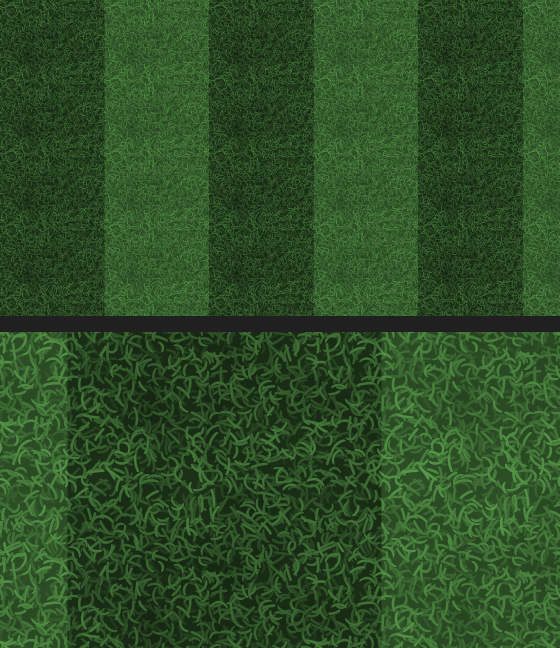
Top: the whole. Bottom: its middle third, enlarged.
Give the GLSL for this texture, as a WebGL 1 fragment shader.

```glsl
precision highp float;
// Mown lawn: dark and light vertical stripes of short curved grass blades.
// One tile of blades and soft mottling, as wide as a stripe, repeats across
// and down; each blade is a bent stroke scattered in a jittered wrapping grid.

uniform vec2 u_resolution;

const vec2 TILE = vec2(0.331, 0.2315);    // tile size in canvas heights
const vec2 CELLS = vec2(26.0, 18.0);      // blade cells per tile
const int BLADES_PER_CELL = 3;
const float BLADE_HALF_WIDTH = 0.0014;
const vec3 GRASS = vec3(0.200, 0.352, 0.168);
const float SOIL_SHADE = 0.50;

float hash(vec2 p, float seed) {
  vec3 q = fract(vec3(p.xyx + seed * 1.37) * vec3(0.1031, 0.1130, 0.0973));
  q += dot(q, q.yzx + 33.33);
  return fract((q.x + q.y) * q.z);
}

// Value noise that wraps after a whole number of steps.
float wrappedNoise(vec2 uv, vec2 period, float seed) {
  vec2 p = uv * period;
  vec2 i = floor(p);
  vec2 f = smoothstep(0.0, 1.0, p - i);
  vec2 a = mod(i, period);
  vec2 b = mod(i + 1.0, period);
  float low = mix(hash(a, seed), hash(vec2(b.x, a.y), seed), f.x);
  float high = mix(hash(vec2(a.x, b.y), seed), hash(b, seed), f.x);
  return mix(low, high, f.y);
}

// Soft round patch, measured across the tile edges.
float patchMask(vec2 uv, vec2 center, float radius) {
  vec2 d = (fract(uv - center + 0.5) - 0.5) * TILE;
  return exp(-dot(d, d) / (radius * radius));
}

// Coverage of one bent stroke centred on the origin.
float blade(vec2 p, float angle, float halfLength, float bend, float pixel) {
  float c = cos(angle);
  float s = sin(angle);
  vec2 q = vec2(c * p.x + s * p.y, c * p.y - s * p.x);
  q.y += bend * (q.x * q.x / halfLength - 0.4 * halfLength);
  q.x = max(abs(q.x) - halfLength, 0.0);
  return clamp((BLADE_HALF_WIDTH - length(q)) / pixel + 0.5, 0.0, 1.0);
}

// Brightest blade over the soil at a point of the tile.
float grassShade(vec2 uv, float pixel) {
  vec2 grid = uv * CELLS;
  vec2 home = floor(grid);
  vec2 cellSize = TILE / CELLS;
  float shade = SOIL_SHADE;
  for (int y = -1; y <= 1; y++) {
    for (int x = -1; x <= 1; x++) {
      vec2 cell = home + vec2(float(x), float(y));
      vec2 id = mod(cell, CELLS);
      for (int k = 0; k < BLADES_PER_CELL; k++) {
        float seed = float(k) * 11.0;
        vec2 root = cell + vec2(hash(id, seed + 1.0), hash(id, seed + 2.0));
        float angle = 6.2832 * hash(id, seed + 3.0);
        float halfLength = mix(0.0045, 0.0085, hash(id, seed + 4.0));
        float bend = hash(id, seed + 5.0) - 0.5;
        float tone = mix(0.65, 1.32, hash(id, seed + 6.0));
        vec2 offset = (grid - root) * cellSize;
        float cover = blade(offset, angle, halfLength, bend, pixel);
        shade = max(shade, mix(SOIL_SHADE, tone, cover));
      }
    }
  }
  return shade;
}

// Uneven growth within the tile.
float mottling(vec2 uv) {
  float growth = 1.0 + 0.16 * (wrappedNoise(uv, vec2(5.0, 4.0), 3.0) - 0.5);
  growth += 0.14 * (wrappedNoise(uv, vec2(13.0, 9.0), 7.0) - 0.5);
  growth += 0.12 * patchMask(uv, vec2(0.13, 0.10), 0.045);
  growth -= 0.14 * patchMask(uv, vec2(0.27, 0.76), 0.032);
  return growth;
}

void main() {
  float pixel = 1.0 / u_resolution.y;
  vec2 p = gl_FragCoord.xy * pixel;
  p.y = 1.0 - p.y;                        // tiles start at the top left
  vec2 uv = fract(p / TILE);

  // Alternating stripes, dark first, with smoothed edges.
  float phase = mod(p.x / TILE.x, 2.0);
  float edge = pixel / TILE.x;
  float lightStripe = smoothstep(-edge, edge, 0.5 - abs(phase - 1.5));
  lightStripe *= step(edge, p.x / TILE.x);

  float shade = grassShade(uv, pixel) * mottling(uv);
  shade = mix(shade * 0.97, shade * 0.90 + 0.38, lightStripe);
  gl_FragColor = vec4(GRASS * shade, 1.0);
}
```
